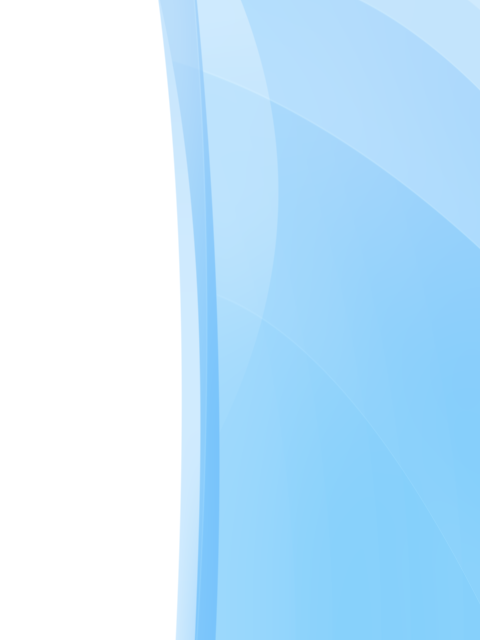
Reproduce this background procedurally as a Shadertoy shader.

```glsl
// Draws sweeping pale-blue glass veils with a curved ribbon beside a white margin.
#define WHITE vec3(1.0)
#define SKY_HIGH vec3(0.67, 0.845, 0.985)
#define SKY_LOW vec3(0.535, 0.82, 0.985)
#define BAND_PALE vec3(0.815, 0.92, 0.995)
#define RIBBON_HIGH vec3(0.655, 0.835, 0.98)
#define RIBBON_LOW vec3(0.505, 0.785, 0.985)
#define FACETS 5
#define FACET_STRENGTH 0.02

// Soft step about one pixel wide on either side of zero
float edge(float d) {
    float w = 1.0 / min(iResolution.x, iResolution.y);
    return smoothstep(-w, w, d);
}

// Thin highlight centred on zero
float hairline(float d) {
    float w = max(0.0018, 1.0 / iResolution.y);
    return exp(-d * d / (w * w));
}

// Cubic through four values spaced evenly from y = 0 to y = 1
float curve(float y, vec4 k) {
    float t = 3.0 * y;
    vec4 d = t - vec4(0.0, 1.0, 2.0, 3.0);
    return -k.x * d.y * d.z * d.w / 6.0 + k.y * d.x * d.z * d.w / 2.0
           - k.z * d.x * d.y * d.w / 2.0 + k.w * d.x * d.y * d.z / 6.0;
}

// Signed height above an arc that starts at a point and bends downward
float aboveArc(vec2 p, vec2 start, float slope, float bend) {
    float t = p.x - start.x;
    return p.y - start.y + t * (slope + bend * t);
}

float hash(float n) {
    n = fract(n * 0.1031);
    n *= n + 33.33;
    return fract(n * (n + n));
}

vec3 sky(vec2 p) {
    // Broad gradient, deepest at lower right
    float depth = smoothstep(0.95, 0.1, p.y - 0.22 * (p.x - 0.6));
    vec3 col = mix(SKY_HIGH, SKY_LOW, depth);
    float leftGlow = smoothstep(0.78, 0.42, p.x);
    col = mix(col, vec3(0.66, 0.865, 0.99), 0.6 * leftGlow);
    col -= vec3(0.025, 0.016, 0.0) * smoothstep(0.65, 1.0, p.x) * smoothstep(0.1, 0.5, p.y);

    // Barely visible facets
    for (int i = 0; i < FACETS; i++) {
        float n = float(i);
        float x = 0.60 + 0.085 * n + 0.03 * hash(n + 3.0);
        float d = p.x - x + 0.28 * p.y * p.y;
        float facet = edge(d) * smoothstep(0.14, 0.0, d);
        col -= vec3(1.0, 0.35, 0.0) * FACET_STRENGTH * 0.5 * facet * (1.0 - p.y);
    }

    // Lower arc
    float low = aboveArc(p, vec2(0.434, 0.544), 0.25, 1.08);
    float lowFade = smoothstep(0.4, 0.48, p.x);
    col += vec3(0.018, 0.006, 0.0) * edge(low) * smoothstep(0.25, 0.0, low) * lowFade;
    col += vec3(0.025, 0.015, 0.005) * hairline(low) * lowFade;

    // Large upper veil
    float high = aboveArc(p, vec2(0.354, 0.906), 0.221, 0.363);
    float veil = edge(high);
    col = mix(col, vec3(0.76, 0.895, 0.995), veil * mix(0.55, 0.36, smoothstep(0.0, 0.25, high)));
    col += vec3(0.04, 0.025, 0.005) * hairline(high);

    // Two pale layers in the top right corner
    float corner = aboveArc(p, vec2(0.75, 1.0), 0.38, 0.73);
    col = mix(col, vec3(0.775, 0.9, 0.988), 0.9 * edge(corner));
    col += vec3(0.03, 0.02, 0.004) * hairline(corner);
    float tip = aboveArc(p, vec2(0.975, 1.0), 0.6, 0.7);
    col = mix(col, WHITE, 0.2 * edge(tip));

    // Pale lens beside the ribbon, fading toward the bottom
    float lensDrop = p.y - 0.70;
    float lens = edge(0.580 - 0.87 * lensDrop * lensDrop - p.x);
    float lensGlow = mix(0.04, 0.24, smoothstep(0.35, 0.72, p.y));
    lensGlow += 0.10 * smoothstep(0.85, 1.0, p.y);
    return mix(col, WHITE, lens * lensGlow);
}

vec3 ribbon(vec2 p, float crease, float right) {
    vec3 col = mix(RIBBON_HIGH, RIBBON_LOW, smoothstep(1.0, 0.3, p.y));
    // Lighter fold on the left and shading across the width
    float fold = 1.0 - edge(p.x - crease);
    col += vec3(0.055, 0.025, 0.0) * fold * smoothstep(0.0, 0.3, p.y);
    col -= vec3(0.03, 0.016, 0.0) * smoothstep(0.06, 0.0, right - p.x);
    col += vec3(0.04, 0.025, 0.005) * hairline(p.x - crease);
    float high = aboveArc(p, vec2(0.354, 0.906), 0.221, 0.363);
    return col + vec3(0.02, 0.01, 0.0) * edge(high);
}

void mainImage(out vec4 fragColor, in vec2 fragCoord) {
    vec2 p = fragCoord / iResolution.xy;

    // Left to right boundaries of the ribbon
    float outer = curve(p.y, vec4(0.366, 0.3785, 0.369, 0.330));
    float inner = curve(p.y, vec4(0.406, 0.4175, 0.400, 0.333));
    float crease = curve(p.y, vec4(0.410, 0.429, 0.428, 0.405));
    float right = curve(p.y, vec4(0.449, 0.457, 0.443, 0.410));

    // Pale outer band, deeper toward its inner side near the bottom
    float across = clamp((p.x - outer) / max(inner - outer, 0.001), 0.0, 1.0);
    vec3 band = BAND_PALE - vec3(0.09, 0.04, 0.005) * across * smoothstep(0.35, 0.0, p.y);
    band -= vec3(0.03, 0.018, 0.003) * smoothstep(0.5, 1.0, p.y);

    vec3 col = mix(WHITE, band, edge(p.x - outer));
    col = mix(col, ribbon(p, crease, right), edge(p.x - max(inner, outer)));
    col = mix(col, sky(p), edge(p.x - right));
    fragColor = vec4(clamp(col, 0.0, 1.0), 1.0);
}
```
